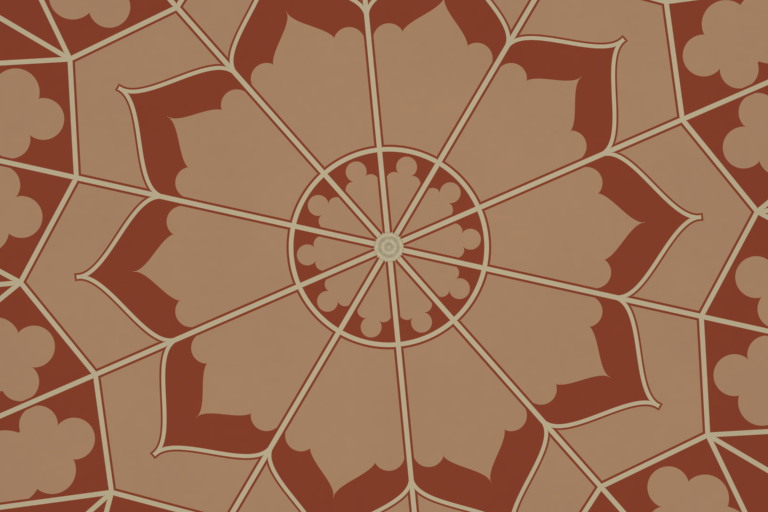
Give the GLSL for this pattern, as a Shadertoy shader.

```glsl
// Painted vault: a ten-petal rosette of red and tan plaster divided by cream ribs.
#define CENTER vec2(0.7595, 0.5175)
#define RIBS 10.0
#define RIB_ANGLE 0.410
#define RING_RADIUS 0.191
#define RIB_WIDTH 0.0050
#define RED_EDGE 0.0043
#define STAR_INNER 0.625
#define STAR_OUTER 0.723
#define TAN_COLOR vec3(0.645, 0.505, 0.388)
#define RED_COLOR vec3(0.51, 0.24, 0.16)
#define CREAM_COLOR vec3(0.71, 0.66, 0.54)

float hash(vec2 p) {
    return fract(sin(dot(p, vec2(127.1, 311.7))) * 43758.5453);
}

float noise(vec2 p) {
    vec2 i = floor(p), f = fract(p);
    f = f * f * (3.0 - 2.0 * f);
    return mix(mix(hash(i), hash(i + vec2(1, 0)), f.x),
               mix(hash(i + vec2(0, 1)), hash(i + vec2(1, 1)), f.x), f.y);
}

// Antialiased coverage of a signed distance
float cover(float d) {
    float w = 0.9 / iResolution.y;
    return smoothstep(w, -w, d);
}

float circle(vec2 p, vec2 c, float r) {
    return length(p - c) - r;
}

float segment(vec2 p, vec2 a, vec2 b) {
    vec2 e = b - a;
    return length(p - a - e * clamp(dot(p - a, e) / dot(e, e), 0.0, 1.0));
}

// S-curved leaf along x, narrowing from half-width w at x0 to a point at x1
float ogee(vec2 p, float w, float x0, float x1) {
    float t = clamp((p.x - x0) / (x1 - x0), 0.0, 1.0);
    float slope = 6.0 * w * t * (1.0 - t) / (x1 - x0);
    float side = (p.y - w * (1.0 - t * t * (3.0 - 2.0 * t))) / sqrt(1.0 + slope * slope);
    return max(side, p.x - x1);
}

// Small lobed petal inside the ring
float innerPetal(vec2 q) {
    float d = min(q.x - 0.125, circle(q, vec2(0.160, 0.0), 0.0205));
    d = min(d, circle(q, vec2(0.130, 0.0180), 0.0160));
    return min(d, max(q.x - 0.150, q.y - 0.014));
}

// Large petal with a flame tip and two shoulders
float outerPetal(vec2 q) {
    float d = min(q.x - 0.378, ogee(q, 0.0664, 0.410, 0.502));
    return min(d, circle(q, vec2(0.3965, 0.0879), 0.031));
}

// Lobed leaf beyond the star; r runs along the rib and away from it
float outerLeaf(vec2 r) {
    float d = circle(r, vec2(0.713, 0.098), 0.041);
    d = min(d, circle(r, vec2(0.777, 0.137), 0.047));
    d = min(d, circle(r, vec2(0.766, 0.046), 0.038));
    d = min(d, circle(r, vec2(0.785, 0.092), 0.053));
    return min(d, circle(r, vec2(0.860, 0.098), 0.075));
}

void mainImage(out vec4 fragColor, in vec2 fragCoord) {
    vec2 uv = fragCoord / iResolution.y;
    vec2 p = uv - CENTER;
    float radius = length(p);

    // Fold into half a sector: x follows the petal axis, y is never negative
    float stepAngle = 6.2831853 / RIBS, halfAngle = 0.5 * stepAngle;
    float a = mod(atan(p.y, p.x) - RIB_ANGLE, stepAngle) - halfAngle;
    vec2 q = radius * vec2(cos(a), abs(sin(a)));
    vec2 ribDir = vec2(cos(halfAngle), sin(halfAngle));
    vec2 r = vec2(dot(q, ribDir), q.x * ribDir.y - q.y * ribDir.x);

    // Star border and the short ribs fanning from its points
    vec2 tip = vec2(STAR_OUTER, 0.0), valley = STAR_INNER * ribDir;
    vec2 edge = valley - tip;
    float star = (edge.y * (q.x - tip.x) - edge.x * q.y) / length(edge);
    vec2 fan = vec2(cos(0.59), sin(0.59));
    float beyondFan = dot(q - tip, vec2(-fan.y, fan.x));
    float lines = min(segment(q, tip, valley), segment(q, tip, tip + fan));
    lines = min(lines, segment(q, tip, tip + vec2(1.0, 0.0)));
    lines = min(lines, r.y);

    // Painted fields
    float leaf = ogee(q, 0.1406, 0.4395, 0.609);
    float ring = radius - RING_RADIUS;
    vec3 color = TAN_COLOR;
    float red = cover(leaf) * cover(-outerPetal(q));
    red = mix(red, cover(-innerPetal(q)), cover(ring));
    float field = cover(max(outerLeaf(r), -beyondFan));
    red = mix(red, 1.0 - field, cover(-star));

    // Red borders below the cream ribs
    float leafLine = abs(leaf);
    red = max(red, cover(lines - RIB_WIDTH - RED_EDGE));
    red = max(red, cover(abs(ring) - 0.0088));
    red = max(red, cover(leafLine - 0.0074));
    color = mix(color, RED_COLOR, red);
    float cream = cover(lines - RIB_WIDTH);
    cream = max(cream, cover(abs(ring) - 0.0047));
    cream = max(cream, cover(leafLine - 0.0040));
    color = mix(color, CREAM_COLOR, cream);

    // Carved hub
    float hub = radius - 0.029 - 0.0012 * cos(a * 20.0);
    float carving = 0.95 + 0.07 * cos(radius * 520.0) + 0.08 * (noise(p * 260.0) - 0.5);
    color = mix(color, CREAM_COLOR * carving, cover(hub));

    // Plaster mottling and soft light
    float mottling = noise(uv * 9.0) * 0.6 + noise(uv * 70.0) * 0.4 - 0.5;
    color *= 1.0 + 0.03 * mottling + 0.03 * (0.35 - radius);
    fragColor = vec4(color, 1.0);
}
```
